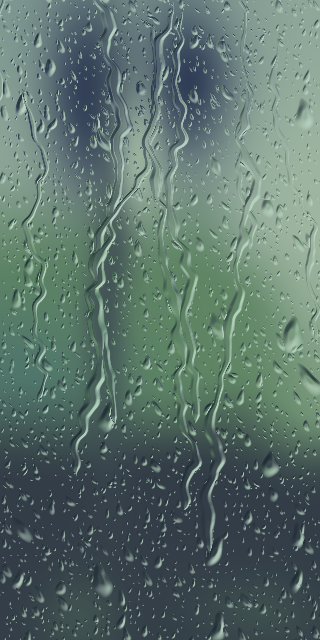
This texture is drawn by a WebGL 1 fragment shader. Its source:

```glsl
precision highp float;
uniform vec2 u_resolution;

#define RIVULETS 9
#define RIVULET_WIDTH 0.017
#define MEANDER 0.17
#define DROP_DENSITY 0.62
#define REFRACTION 0.10
#define SHINE 0.46
#define SHADE 0.40
#define WARP 0.014

const vec3 PALE = vec3(0.62, 0.71, 0.63);
const vec3 MIST = vec3(0.50, 0.60, 0.57);
const vec3 GREEN = vec3(0.37, 0.52, 0.39);
const vec3 TEAL = vec3(0.30, 0.45, 0.43);
const vec3 SLATE = vec3(0.25, 0.31, 0.33);
const vec3 NIGHT = vec3(0.20, 0.24, 0.28);
const vec3 NAVY = vec3(0.19, 0.24, 0.34);
const vec3 GLINT = vec3(0.76, 0.87, 0.79);
const vec3 INK = vec3(0.10, 0.16, 0.19);

float hash(vec2 p) {
  return fract(sin(dot(p, vec2(127.1, 311.7))) * 43758.5);
}

float noise(vec2 p) {
  vec2 i = floor(p), f = fract(p);
  f = f * f * (3.0 - 2.0 * f);
  return mix(mix(hash(i), hash(i + vec2(1.0, 0.0)), f.x),
             mix(hash(i + vec2(0.0, 1.0)), hash(i + 1.0), f.x), f.y);
}

float blob(vec2 p, vec2 centre, vec2 radius) {
  vec2 q = (p - centre) / radius;
  return exp(-dot(q, q));
}

// Out-of-focus landscape behind the glass; depth runs from top 0 to bottom 1
vec3 scene(vec2 p) {
  vec2 s = vec2(p.x, 1.0 - 0.5 * p.y);
  s += 0.04 * (vec2(noise(p * 4.0), noise(p * 4.0 + 19.0)) - 0.5);
  float side = smoothstep(0.6, 1.0, s.x);
  vec3 c = mix(MIST, PALE, smoothstep(0.0, 0.3, s.y) * 0.5 + 0.5 * side);
  c = mix(c, GREEN, smoothstep(0.24, 0.44, s.y - 0.13 * side));
  c = mix(c, TEAL, 0.8 * blob(s, vec2(0.05, 0.6), vec2(0.35, 0.13)));
  c = mix(c, PALE, 0.55 * blob(s, vec2(1.05, 0.5), vec2(0.2, 0.2)));
  c = mix(c, NIGHT, smoothstep(0.58, 0.76, s.y - 0.04 * side));
  c = mix(c, NAVY, blob(s, vec2(0.27, 0.15), vec2(0.14, 0.15)));
  c = mix(c, NAVY, blob(s, vec2(0.58, 0.13), vec2(0.14, 0.13)));
  c = mix(c, SLATE, 0.9 * blob(s, vec2(0.34, 0.45), vec2(0.07, 0.3)));
  c = mix(c, PALE, 0.9 * blob(s, vec2(0.43, 0.25), vec2(0.075, 0.1)));
  c = mix(c, GREEN, 0.3 * blob(s, vec2(0.24, 0.98), vec2(0.13, 0.07)));
  return mix(c, GREEN, 0.25 * blob(s, vec2(0.8, 0.95), vec2(0.2, 0.06)));
}

// One jittered layer of leaning teardrops
float drops(vec2 p, float cells, float density) {
  vec2 g = p * cells, id = floor(g);
  float h = 0.0;
  for (int j = -1; j <= 1; j++) {
    for (int i = -1; i <= 1; i++) {
      vec2 c = id + vec2(float(i), float(j));
      float size = hash(c + cells), lean = hash(c + cells + 3.1);
      vec2 q = g - c - 0.5;
      q -= 0.7 * (vec2(lean, hash(c + cells + 7.7)) - 0.5);
      float r = mix(0.15, 0.34, size * size);
      q.x += (hash(c + 5.3) - 0.35) * q.y;
      q *= vec2(1.0 + 0.9 * smoothstep(-r, 2.0 * r, q.y), 0.65);
      float present = step(hash(c + cells + 11.9), density);
      h = max(h, present * r * (1.0 - smoothstep(0.25, 1.0, length(q) / r)));
    }
  }
  return h / cells;
}

// Wandering trails of running water
float rivulets(vec2 p) {
  float h = 0.0, depth = 1.0 - 0.5 * p.y;
  for (int i = 0; i < RIVULETS; i++) {
    float k = float(i), a = hash(vec2(k, 2.0)), b = hash(vec2(k, 9.0));
    float x = (k + 0.5) / float(RIVULETS) + 0.08 * (a - 0.5);
    x += MEANDER * (noise(vec2(p.y * 1.8, k * 7.0)) - 0.5);
    x += 0.06 * (noise(vec2(p.y * 7.0, k * 3.0)) - 0.5);
    x += 0.025 * (noise(vec2(p.y * 23.0, k * 5.0)) - 0.5);
    float start = 0.5 * b - 0.15, end = start + 0.4 + 0.45 * a;
    float taper = smoothstep(start, start + 0.08, depth)
                * (1.0 - smoothstep(end - 0.02, end, depth));
    float w = RIVULET_WIDTH * (0.4 + 0.7 * a) * taper;
    w *= 0.55 + 0.9 * noise(vec2(p.y * 16.0, k));
    w += 0.0001;
    h = max(h, w * (1.0 - smoothstep(0.3, 1.0, abs(p.x - x) / w)));
  }
  return h;
}

float water(vec2 p) {
  p += WARP * (vec2(noise(p * 24.0), noise(p * 24.0 + 31.0)) - 0.5);
  float run = rivulets(p);
  float rain = max(drops(p, 8.0, 0.3 * DROP_DENSITY), drops(p, 19.0, DROP_DENSITY));
  rain = max(rain, drops(p, 43.0, DROP_DENSITY));
  return max(run, rain * (1.0 - smoothstep(0.0, 0.006, run)));
}

void main() {
  vec2 p = gl_FragCoord.xy / u_resolution.x;
  float e = 0.002, h = water(p);
  vec2 slope = vec2(water(p + vec2(e, 0.0)), water(p + vec2(0.0, e))) - h;
  slope /= e;

  // Refracted view, then bright lower rims and dark upper rims
  vec3 color = scene(p + REFRACTION * slope);
  float light = 0.85 * slope.y - 0.5 * slope.x + 0.12 * abs(slope.x);
  color = mix(color, GLINT, clamp(SHINE * light, 0.0, 0.85));
  color = mix(color, INK, clamp(-SHADE * light, 0.0, 0.7));
  gl_FragColor = vec4(color, 1.0);
}
```
